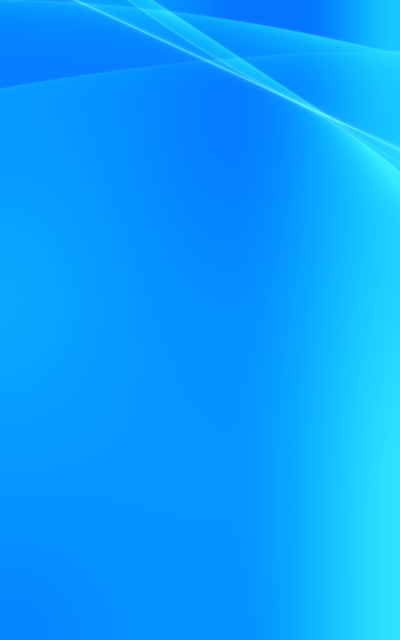
Write a WebGL 2 fragment shader that draws this background.

```glsl
#version 300 es
precision highp float;
// Blue backdrop with soft glows, layered arcs and crossing light beams near the top.

uniform vec2 u_resolution;
out vec4 fragColor;

// Antialiased step: 1 where d is positive.
float edge(float d) {
    float px = 1.0 / u_resolution.y;
    return smoothstep(-px, px, d);
}

float glow(float d, float width) {
    return exp(-max(d, 0.0) / width);
}

float line(float d, float width) {
    return exp(-abs(d) / width);
}

float blob(vec2 p, vec2 center, vec2 radius) {
    vec2 q = (p - center) / radius;
    return exp(-dot(q, q));
}

// Maps a light level to deep blue, azure and cyan.
vec3 ramp(float level) {
    float lift = max(level - 0.55, 0.0);
    return vec3(0.02 + 1.4 * lift * lift, level, 1.0);
}

// Broad light and shade of the large lower area.
float lowerField(vec2 p) {
    float level = 0.585;
    level += 0.07 * blob(p, vec2(0.0, 0.47), vec2(0.27, 0.2));
    level -= 0.10 * blob(p, vec2(0.58, 0.15), vec2(0.24, 0.28));
    level -= 0.03 * blob(p, vec2(0.1, 0.11), vec2(0.4, 0.06));
    level -= 0.06 * blob(p, vec2(0.0, 1.0), vec2(0.3, 0.17));
    level -= 0.02 * blob(p, vec2(0.55, 1.0), vec2(0.15, 0.12));
    float right = smoothstep(0.58, 1.05, p.x);
    return level + right * mix(0.23, 0.32, smoothstep(0.3, 0.8, p.y));
}

void main() {
    // x runs rightward, y runs downward from the top.
    vec2 p = gl_FragCoord.xy / u_resolution;
    p.y = 1.0 - p.y;
    float x = p.x;

    // Signed depth below each curve.
    float upperArc = p.y - (0.086 * x * x + 0.012 * x * (1.0 - x));
    float middleArc = p.y - (0.139 - 0.112 * x + 0.053 * x * x);
    float beam = p.y - 0.288 * (x - 0.1875);
    float bend = max(x - 0.72, 0.0);
    float lowerArc = beam - 0.45 * bend * bend;
    float s = x - 0.32;
    float ribbonLow = p.y - (0.45 * s - 0.17 * s * s);
    float ribbonHigh = p.y - 0.413 * (x - 0.38);

    // Stacked sheets, from the back to the front.
    float level = 0.46 + 0.11 * smoothstep(0.6, 0.4, x) + 0.32 * smoothstep(0.75, 1.0, x);
    float upper = 0.49 + 0.12 * smoothstep(0.5, 1.0, x)
                + 0.24 * mix(0.6, 1.0, x) * glow(upperArc, 0.032);
    level = mix(level, upper, edge(upperArc));

    float wedge = 0.52 + 0.25 * smoothstep(0.7, 1.0, x) + 0.09 * glow(middleArc, 0.03);
    float lower = lowerField(p) + 0.05 * glow(middleArc, 0.035)
                + 0.22 * smoothstep(0.68, 1.0, x) * glow(lowerArc, 0.035);
    level = mix(level, mix(wedge, lower, edge(lowerArc)), edge(middleArc));

    // Translucent ribbon between the two steep beams.
    float ribbon = edge(ribbonHigh) * edge(-ribbonLow);
    level += ribbon * (0.10 + 0.12 * glow(ribbonHigh, 0.02));
    level += 0.05 * edge(ribbonLow) * edge(-beam);
    level += 0.06 * edge(beam) * edge(-lowerArc);
    vec3 color = ramp(min(level, 0.92));

    // Bright rims and crossing lines.
    float shine = 0.65 * line(beam, 0.0018) + 0.12 * line(beam, 0.007);
    shine += 0.4 * line(ribbonLow, 0.0016) * smoothstep(0.95, 0.8, x);
    shine += 0.35 * line(ribbonHigh, 0.0016);
    shine += 0.4 * line(lowerArc, 0.003) * smoothstep(0.68, 0.8, x);
    shine += 0.2 * line(upperArc, 0.0015) + 0.12 * line(middleArc, 0.0015);
    color = mix(color, vec3(0.4, 0.96, 1.0), min(shine, 0.9));

    fragColor = vec4(color, 1.0);
}
```
